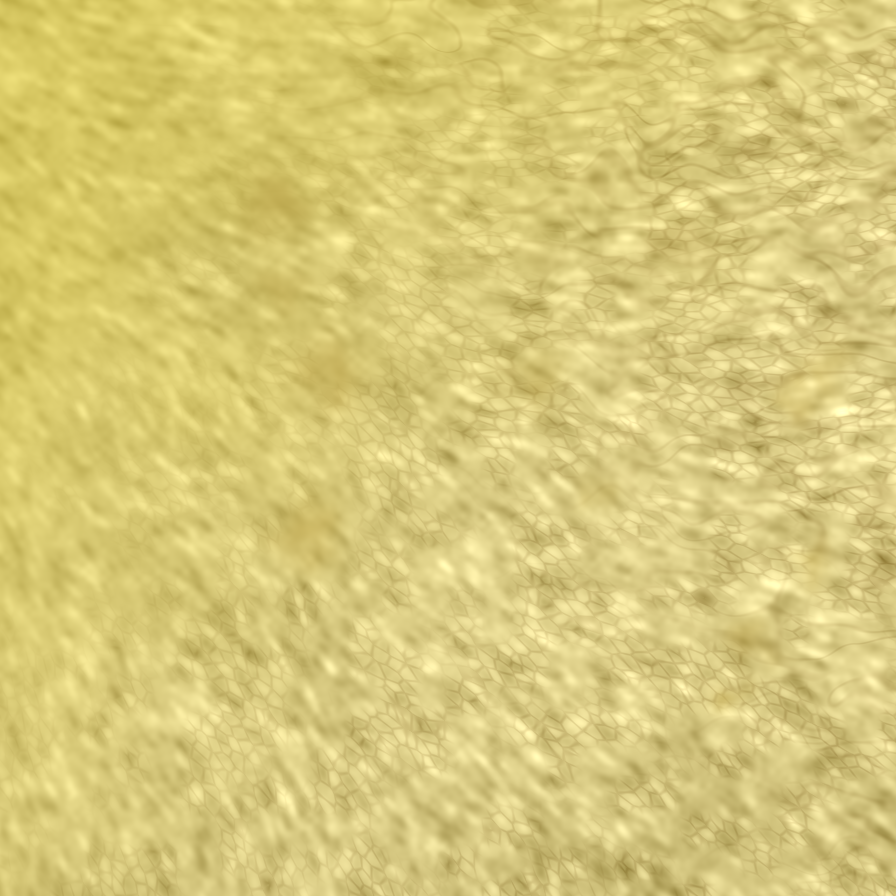
Write a WebGL 2 fragment shader that draws this texture.

```glsl
#version 300 es
precision highp float;

uniform vec2 u_resolution;
out vec4 fragColor;

// Colours
const vec3 GOLD = vec3(0.835, 0.775, 0.375);
const vec3 PALE = vec3(0.870, 0.815, 0.540);
const vec3 OCHRE = vec3(0.710, 0.610, 0.260);
const vec3 RELIEF_TINT = vec3(0.94, 0.98, 1.00);
const vec3 CREASE_TINT = vec3(0.90, 1.05, 1.00);

// Grain layout and strength
const float GRAIN_CELLS = 70.0;
const float GRAIN_STRETCH = 1.45;
const float GRAIN_FALLOFF = 3.0;
const float RELIEF_SOFT = 0.065;
const float RELIEF_CRISP = 0.125;
const float CREASE_DEPTH = 0.085;
const float WRINKLE_DEPTH = 0.080;
const float STEEP_ANGLE = -1.05;
const float FLAT_ANGLE = -0.08;

// Blemishes
const int SPOT_COUNT = 11;
const float SPOT_STRENGTH = 0.55;

float hash(vec2 p) {
    return fract(sin(dot(p, vec2(127.1, 311.7))) * 43758.5453);
}

vec2 hash2(vec2 p) {
    return vec2(hash(p), hash(p + 57.3));
}

float noise(vec2 p) {
    vec2 i = floor(p);
    vec2 f = fract(p);
    f = f * f * (3.0 - 2.0 * f);
    float low = mix(hash(i), hash(i + vec2(1, 0)), f.x);
    float high = mix(hash(i + vec2(0, 1)), hash(i + vec2(1, 1)), f.x);
    return mix(low, high, f.y);
}

float fbm(vec2 p) {
    return 0.55 * noise(p) + 0.30 * noise(p * 2.1 + 9.2) + 0.15 * noise(p * 4.3 + 3.7);
}

// Grain direction turns from steep at lower left to level at upper right
float grainAngle(vec2 p) {
    float turn = smoothstep(0.15, 1.0, dot(p, vec2(0.55, 0.65)));
    return mix(STEEP_ANGLE, FLAT_ANGLE, turn) + 0.5 * (noise(p * 9.0) - 0.5);
}

// x: signed relief of oriented grains, y: creases between them
vec2 grains(vec2 p) {
    vec2 g = p * GRAIN_CELLS;
    vec2 cell = floor(g);
    float relief = 0.0;
    float nearest = 9.0;
    float second = 9.0;
    for (int y = -2; y <= 2; y++) {
        for (int x = -2; x <= 2; x++) {
            vec2 id = cell + vec2(x, y);
            vec2 centre = id + hash2(id);
            float a = grainAngle(centre / GRAIN_CELLS);
            vec2 along = vec2(cos(a), sin(a));
            vec2 d = g - centre;
            vec2 q = vec2(dot(d, along) / GRAIN_STRETCH,
                          dot(d, vec2(-along.y, along.x)) * GRAIN_STRETCH);
            float dist = length(q);
            relief += (2.0 * hash(id + 13.7) - 1.0) * exp(-GRAIN_FALLOFF * dist * dist);
            second = min(second, max(nearest, dist));
            nearest = min(nearest, dist);
        }
    }
    return vec2(relief, 1.0 - smoothstep(0.0, 0.32, second - nearest));
}

// Wavy, broken, nearly level furrows
float wrinkles(vec2 p) {
    vec2 warp = vec2(noise(p * 22.0), noise(p * 22.0 + 31.0)) - 0.5;
    vec2 q = vec2(p.x * 17.0, (p.y + 0.08 * p.x) * 52.0) + warp * vec2(1.0, 2.2);
    float ridge = 1.0 - abs(2.0 * noise(q) - 1.0);
    return smoothstep(0.68, 1.0, ridge);
}

// Ragged darker patches
float spots(vec2 p) {
    float cover = 0.0;
    vec2 ragged = p + 0.030 * (vec2(noise(p * 38.0), noise(p * 38.0 + 17.0)) - 0.5);
    for (int i = 0; i < SPOT_COUNT; i++) {
        vec2 seed = vec2(float(i), 4.6);
        vec2 centre = mix(vec2(0.08, 0.22), vec2(0.94, 0.82), hash2(seed));
        float radius = mix(0.014, 0.036, hash(seed + 8.1));
        float r = length(ragged - centre) / radius;
        cover += exp(-r * r) * mix(0.35, 1.0, hash(seed + 2.9));
    }
    return min(cover, 1.0);
}

void main() {
    vec2 p = gl_FragCoord.xy / u_resolution;

    // Regions: smooth gold at upper left, crisp and pale to the right and below
    float drift = 0.25 * (fbm(p * 4.0) - 0.5);
    float crisp = smoothstep(0.15, 1.0, 0.85 * p.x + 0.55 * (1.0 - p.y) + drift);
    float level = smoothstep(0.45, 0.95, 0.70 * p.x + 0.42 * p.y);
    float paleness = smoothstep(0.0, 1.0, 0.75 * p.x + 0.70 * (1.0 - p.y) + drift);

    vec3 colour = mix(GOLD, PALE, paleness);
    colour += 0.09 * (fbm(p * 11.0 + 5.0) - 0.5);
    colour -= 0.050 * smoothstep(0.28, 0.0, p.y) * (0.4 + 0.6 * p.x);

    // Lit grains and the dark lines between them
    vec2 grain = grains(p);
    float fine = noise(p * 130.0) - 0.5;
    float relief = grain.x + 0.45 * fine;
    colour += RELIEF_TINT * relief * mix(RELIEF_SOFT, RELIEF_CRISP, crisp);
    float broken = smoothstep(0.30, 0.75, noise(p * 27.0 + 40.0));
    float furrow = CREASE_DEPTH * grain.y * broken * crisp;
    furrow += WRINKLE_DEPTH * wrinkles(p) * level;
    colour += 0.016 * level - CREASE_TINT * furrow;

    colour = mix(colour, OCHRE, SPOT_STRENGTH * spots(p));
    fragColor = vec4(clamp(colour, 0.0, 1.0), 1.0);
}
```
